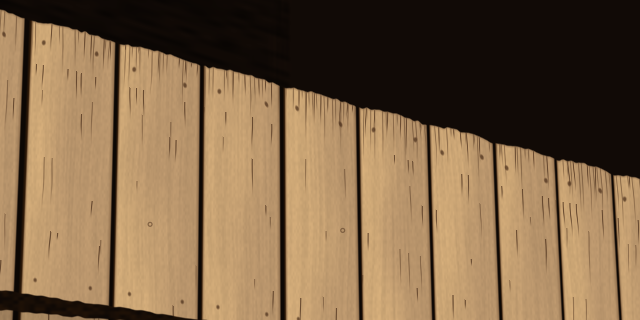
Give the GLSL for this texture, as a WebGL 1 fragment shader.

```glsl
precision highp float;
// Sunlit weathered plank fence sloping down to the right before a dark wall.
uniform vec2 u_resolution;

// Layout in canvas heights; depth runs down from the upper edge
const float FIRST_GAP = 0.0885;
const float SPACING = 0.2865;
const float SHRINK = 0.0073;
const float TOP_START = 0.0400;
const float TOP_SLOPE = 0.264;
const float TOP_ARC = 0.010;
const float LEAN = 0.0515;
const float UPRIGHT_X = 0.807;
const float WALL_EDGE = 0.905;
const vec2 RAIL_UPPER = vec2(0.906, 0.148);
const vec2 RAIL_LOWER = vec2(0.968, 0.090);
const vec2 KNOT_A = vec2(0.469, 0.701);
const vec2 KNOT_B = vec2(1.071, 0.720);

// Palette
const vec3 WOOD_LIGHT = vec3(0.81, 0.66, 0.465);
const vec3 WOOD = vec3(0.72, 0.58, 0.42);
const vec3 WOOD_SHADE = vec3(0.55, 0.42, 0.29);
const vec3 CRACK = vec3(0.30, 0.19, 0.11);
const vec3 WARM_DARK = vec3(0.20, 0.11, 0.035);
const vec3 NIGHT = vec3(0.066, 0.038, 0.022);

float hash(vec2 p) {
  return fract(sin(dot(p, vec2(127.1, 311.7))) * 43758.5453);
}

float noise(vec2 p) {
  vec2 i = floor(p), f = fract(p);
  f = f * f * (3.0 - 2.0 * f);
  return mix(mix(hash(i), hash(i + vec2(1.0, 0.0)), f.x),
             mix(hash(i + vec2(0.0, 1.0)), hash(i + 1.0), f.x), f.y);
}

// Position of the gap to the left of plank i, and its inverse
float gapAt(float i) { return FIRST_GAP + SPACING * i - SHRINK * i * i; }

float plankIndex(float x) {
  float root = SPACING * SPACING - 4.0 * SHRINK * (x - FIRST_GAP);
  return floor((SPACING - sqrt(max(root, 0.0))) / (2.0 * SHRINK));
}

float gapHalfWidth(float i) {
  return max(0.0094 - 0.0008 * i + 0.0022 * cos(2.1 * i) * (1.0 - i / 8.0), 0.004);
}

// Thin tapering splits, dense near y = 0
float cracks(vec2 q, vec2 cell, float px) {
  q.x += 0.006 * (noise(q * vec2(9.0, 14.0)) - 0.5);
  vec2 id = floor(q / cell), f = q / cell - id;
  float density = mix(0.55, 0.07, smoothstep(0.0, 0.3, id.y * cell.y));
  float span = 0.15 + 0.8 * hash(id + 7.3);
  float taper = 1.0 - smoothstep(span * 0.3, span, f.y);
  float side = abs(f.x - 0.3 - 0.4 * hash(id + 3.1)) * cell.x;
  float line = 1.0 - smoothstep(0.0, 0.0016 + 0.6 * px, side);
  return line * taper * step(1.0 - density, hash(id));
}

float spot(vec2 d, float radius, float px) {
  return 1.0 - smoothstep(radius - px, radius + px, length(d * vec2(1.0, 0.75)));
}

vec3 wall(vec2 p) {
  float left = 1.0 - smoothstep(WALL_EDGE - 0.01, WALL_EDGE + 0.01, p.x);
  float bricks = noise(vec2(p.x * 14.0 + p.y * 8.0, p.y * 60.0 - p.x * 20.0));
  float jamb = exp(-abs(p.x - 0.87) * 30.0) * noise(vec2(p.x * 120.0, p.y * 6.0));
  return NIGHT * (1.0 - 0.3 * left + left * 0.55 * (bricks - 0.4) + 0.3 * jamb);
}

vec3 woodColor(vec2 s, float u, float below, float px) {
  float warp = 5.0 * noise(vec2(s.x * 7.0, s.y * 3.0));
  float grain = noise(vec2(s.x * 170.0 + warp, s.y * 4.0)) - 0.5;
  float speck = noise(s * vec2(210.0, 90.0)) - 0.5;
  float patches = noise(s * vec2(9.0, 4.0)) - 0.5;
  vec3 c = mix(WOOD_LIGHT, WOOD, smoothstep(0.05, 0.75, u + 0.5 * patches));
  c *= 1.0 + 0.07 * grain + 0.05 * speck;
  float split = max(cracks(vec2(s.x, below), vec2(0.021, 0.13), px),
                    0.6 * cracks(vec2(s.x + 3.0, below), vec2(0.012, 0.21), px));
  return mix(c, CRACK, 0.75 * split);
}

void main() {
  float px = 1.0 / u_resolution.y;
  vec2 p = gl_FragCoord.xy * px;
  p.y = 1.0 - p.y;

  // Straighten the fanned planks
  float topLine = TOP_START + TOP_SLOPE * p.x;
  vec2 s = vec2(p.x - LEAN * (p.x - UPRIGHT_X) * (p.y - topLine), p.y);
  float i = plankIndex(s.x);
  float left = s.x - gapAt(i), right = gapAt(i + 1.0) - s.x;
  float width = left + right, u = left / width;

  // Rounded, chipped plank tops
  float chips = 0.007 * (noise(vec2(s.x * 75.0, i)) - 0.5);
  float below = p.y - topLine + TOP_ARC * 4.0 * u * (1.0 - u) + chips;
  vec3 wood = woodColor(s, u, below, px);

  // Nails near both ends of the planks, and two knots
  float railGap = RAIL_UPPER.x + RAIL_UPPER.y * p.x - p.y;
  float marks = 0.0;
  for (int k = 0; k < 2; k++) {
    float n = float(k);
    float across = (u - 0.22 - 0.57 * n - 0.08 * (hash(vec2(i, n)) - 0.5)) * width;
    float drop = 0.055 + 0.025 * hash(vec2(n + 5.0, i));
    marks = max(marks, spot(vec2(across, below - drop), 0.0055, px));
    marks = max(marks, spot(vec2(across, railGap - 0.047), 0.0045, px));
  }
  float knot = min(length(p - KNOT_A), length(p - KNOT_B));
  marks = max(marks, 0.7 * (1.0 - smoothstep(0.0, 0.004, abs(knot - 0.006))));
  wood = mix(wood, CRACK, 0.75 * marks);

  // Shaded edges and gaps with warm light on their right side
  float halfL = gapHalfWidth(i), halfR = gapHalfWidth(i + 1.0);
  wood = mix(wood, WOOD_SHADE, 0.75 * (1.0 - smoothstep(0.0, 0.012, right - halfR)));
  wood = mix(wood, WOOD_SHADE, 0.6 * (1.0 - smoothstep(0.0, 0.008, left - halfL)));
  wood = mix(wood, WOOD_SHADE, 0.5 * (1.0 - smoothstep(0.0, 0.009, below)));
  vec3 gap = mix(NIGHT * 0.7, WARM_DARK, smoothstep(0.0, halfL, left) * step(left, right));
  float solid = smoothstep(-px, px, left - halfL) * smoothstep(-px, px, right - halfR);
  vec3 fence = mix(gap, wood, solid);

  // Dark rail with dimmer boards beneath it
  float rough = 0.006 * (noise(p * vec2(45.0, 3.0)) - 0.5);
  float under = p.y - RAIL_LOWER.x - RAIL_LOWER.y * p.x + rough;
  vec3 rail = mix(NIGHT * 0.8, WARM_DARK, 0.5 * noise(p * vec2(60.0, 90.0)));
  rail = mix(rail, fence * 0.86, smoothstep(-px, px, under));
  fence = mix(fence, rail, smoothstep(-px, px, rough - railGap));

  vec3 color = mix(wall(p), fence, smoothstep(-px, px, below));
  gl_FragColor = vec4(color, 1.0);
}
```
